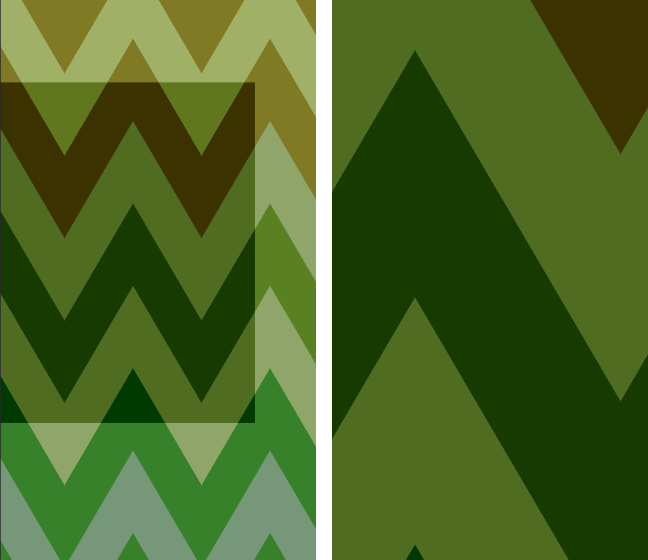
Left: the whole. Right: its middle third, enlarged.
This pattern is drawn by a WebGL 1 fragment shader. Its source:

```glsl
precision highp float;
// Stacked chevron stripes, alternating pale and deep, stepping from olive to green
// down the canvas. A triangle wave shifts the stripe index; a translucent panel
// darkens a rectangle at the left, and a hairline runs along the left side.

uniform vec2 u_resolution;

// Colour of one stripe, darkened by the panel coverage.
vec3 stripeColor(float index, float panel) {
    float pale = mod(index, 2.0);
    vec3 olive = mix(vec3(0.502, 0.478, 0.141), vec3(0.627, 0.690, 0.404), pale);
    vec3 moss  = mix(vec3(0.350, 0.506, 0.133), vec3(0.563, 0.647, 0.416), pale);
    vec3 green = mix(vec3(0.216, 0.506, 0.165), vec3(0.463, 0.592, 0.472), pale);
    vec3 color = mix(mix(olive, moss, step(0.5, index)), green, step(3.5, index));
    vec3 shade = mix(vec3(0.265, 0.280, 0.280), vec3(0.250, 0.225, 0.285), pale);
    return max(color - shade * panel, 0.0);
}

// Smooth 0 to 1 coverage across an edge one pixel wide.
float coverage(float dist, float pixel) {
    return clamp(dist / pixel + 0.5, 0.0, 1.0);
}

void main() {
    // Height is one unit, with y running downwards.
    vec2 uv = gl_FragCoord.xy / u_resolution;
    vec2 p = vec2(uv.x * 0.56, 1.0 - uv.y);
    float pixel = 1.0 / u_resolution.y;

    // Rectangular panel, open at the left side.
    float panel = coverage(0.4518 - p.x, pixel)
                * coverage(p.y - 0.1471, pixel)
                * coverage(0.7552 - p.y, pixel);

    // Chevron stripes: zero at each peak, one at each valley.
    float zigzag = 2.0 * abs(fract((p.x - 0.2357) / 0.2428 + 0.5) - 0.5);
    float level = (p.y - 0.069 - 0.209 * zigzag) / 0.1471;
    float edge = floor(level + 0.5);
    float blend = coverage(level - edge, 13.6 * pixel);
    vec3 color = mix(stripeColor(edge - 1.0, panel), stripeColor(edge, panel), blend);

    // Dark hairline along the left side.
    color = mix(color, vec3(0.16, 0.16, 0.18), coverage(0.0013 - p.x, pixel));

    gl_FragColor = vec4(color, 1.0);
}
```
